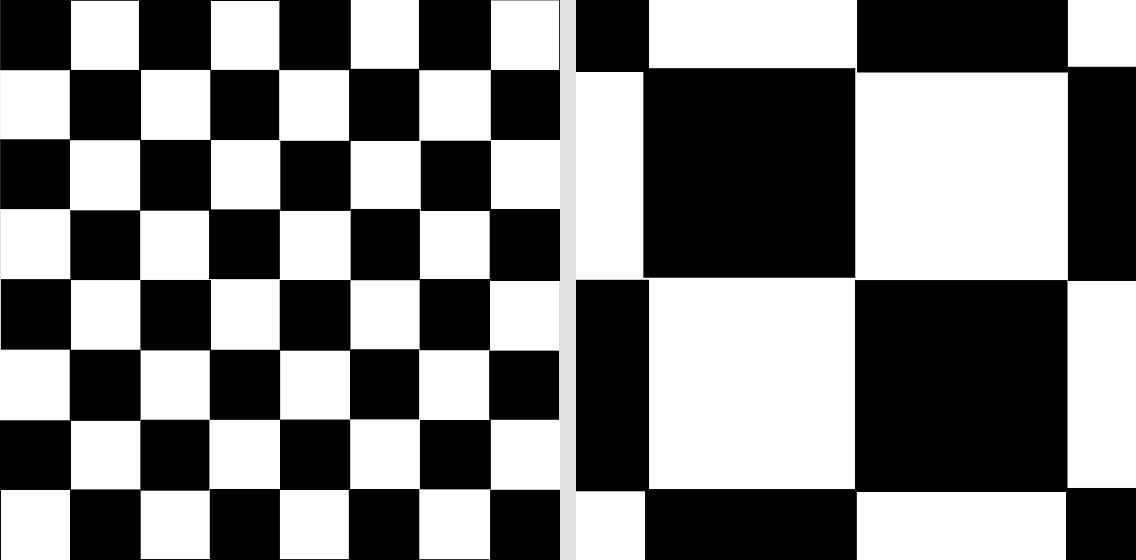
Left, the full canvas; right, a detail of the centre.
Write a Shadertoy shader that draws this pattern.

```glsl
// Eight by eight black and white checkerboard with slightly uneven hand-cut edges.

vec2 hash22(vec2 p) {
    vec3 q = fract(p.xyx * vec3(0.1031, 0.1030, 0.0973));
    q += dot(q, q.yzx + 33.33);
    return fract((q.xx + q.yz) * q.zy);
}

// Signed distance to a box given by its lower and upper corners
float boxDistance(vec2 p, vec2 lower, vec2 upper) {
    vec2 d = abs(p - 0.5 * (lower + upper)) - 0.5 * (upper - lower);
    return length(max(d, 0.0)) + min(max(d.x, d.y), 0.0);
}

// Each edge of a black square shifts a little, outwards more often than inwards
vec2 edgeShift(vec2 cell, float seed) {
    return (hash22(cell + seed) - 0.4) * 0.03;
}

void mainImage(out vec4 fragColor, in vec2 fragCoord) {
    vec2 board = 8.0 * fragCoord / iResolution.xy;
    float pixel = 8.0 / min(iResolution.x, iResolution.y);
    vec2 home = floor(board);

    // Nearest black square, including neighbours that spill over
    float nearest = 1.0;
    for (int y = -1; y <= 1; y++) {
        for (int x = -1; x <= 1; x++) {
            vec2 cell = home + vec2(x, y);
            if (mod(cell.x + cell.y, 2.0) < 0.5) continue;
            vec2 lower = cell - edgeShift(cell, 17.0);
            vec2 upper = cell + 1.0 + edgeShift(cell, 53.0);
            nearest = min(nearest, boxDistance(board, lower, upper));
        }
    }

    // Black squares on white, with one pixel of smoothing
    float white = smoothstep(-0.5 * pixel, 0.5 * pixel, nearest);
    fragColor = vec4(vec3(white), 1.0);
}
```
